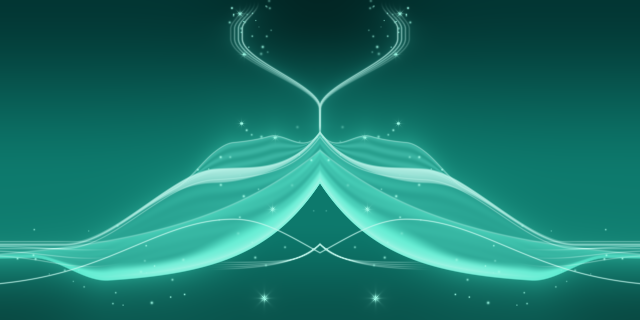
A Shadertoy shader for this background:

```glsl
// Mirrored silk ribbons forming a glowing tent below a forked plume, on teal.
// Each ribbon edge is a height curve; veils are shaded between pairs of curves,
// then hairline strands, hashed dust and a few star bursts are added.

const vec3 TEAL = vec3(0.18, 0.66, 0.60);
const vec3 MINT = vec3(0.38, 0.95, 0.84);
const vec3 PALE = vec3(0.76, 0.97, 0.93);

vec2 hash2(float n) {
    vec3 q = fract(vec3(n) * vec3(0.1031, 0.1030, 0.0973));
    q += dot(q, q.yzx + 33.33);
    return fract((q.xx + q.yz) * q.zy);
}

float bell(float x, float centre, float width) {
    float t = (x - centre) / width;
    return exp(-t * t);
}

// Hairline along the zero set of d, with width in canvas heights
float strand(float d, float width) {
    float slope = length(vec2(dFdx(d), dFdy(d))) * iResolution.y;
    return bell(d / max(slope, 0.5), 0.0, max(width, 0.8 / iResolution.y));
}

float inside(float d, float soft) { return smoothstep(-soft, soft, d); }

// Edge curves, with x measured outward from the axis
float shoulder(float x) {
    return 0.235 + 0.21 * (1.0 - smoothstep(0.33, 0.80, x)) + 0.14 * exp(-x / 0.10);
}
float veilTop(float x) {
    return shoulder(x) + 0.1 * smoothstep(0.0, 0.16, x) * (1.0 - smoothstep(0.27, 0.45, x));
}
float tent(float x) {
    return 0.11 + 0.317 * exp(-x / 0.21) + 0.08 * smoothstep(0.66, 0.90, x);
}
float fold(float x) { return 0.17 + 0.36 * exp(-x / 0.43); }
float arc(float x) { return 0.10 + 0.215 * bell(x, 0.27, x < 0.27 ? 0.33 : 0.44); }
float plume(float y) {
    return 0.255 * smoothstep(0.66, 0.88, y) - 0.05 * smoothstep(0.91, 0.99, y);
}

float starBurst(vec2 d, float size) {
    float r = length(d) / size;
    float rays = pow(abs(cos(4.0 * atan(d.y, d.x + 1e-5))), 6.0);
    return exp(-r * r * 14.0) + 0.8 * rays * exp(-r * 3.5) + 0.2 * exp(-r * 2.0);
}

void mainImage(out vec4 fragColor, in vec2 fragCoord) {
    vec2 p = fragCoord / iResolution.y;
    p.x = abs(p.x - 0.5 * iResolution.x / iResolution.y);
    float x = p.x, y = p.y;
    float top = veilTop(x), low = tent(x), mid = shoulder(x), crease = fold(x);

    // Backdrop: dark crown, lit waist, dim floor
    vec3 col = mix(vec3(0.035, 0.33, 0.30), vec3(0.05, 0.475, 0.425), smoothstep(0.0, 0.32, y));
    col = mix(col, vec3(0.008, 0.21, 0.20), smoothstep(0.42, 1.02, y));
    col *= 1.0 - 0.3 * bell(x, 0.0, 0.28) * smoothstep(0.70, 0.95, y);
    col *= 1.0 - 0.15 * smoothstep(0.6, 1.0, x) * smoothstep(0.2, 0.0, y);

    // Halo around the whole silhouette
    float outside = max(max(y - top, low - y), 0.0);
    float halo = 0.45 * exp(-outside / 0.035) + 0.2 * exp(-outside / 0.11);
    halo *= y < low ? smoothstep(0.1, 0.5, x) : 1.0 - 0.35 * smoothstep(0.6, 1.0, x);
    col = mix(col, vec3(0.16, 0.66, 0.58), halo);

    // Silk body with long folds
    float body = inside(y - low, 0.003) * inside(mid - y, 0.004);
    float s = clamp((y - low) / max(mid - low, 0.01), 0.0, 1.0);
    float folds = 0.5 + 0.28 * sin(s * 23.0 + 2.0 * x) + 0.22 * sin(s * 41.0 - 5.0 * x);
    col = mix(col, TEAL, body * (0.45 + 0.3 * bell(x, 0.0, 0.35)));
    col = mix(col, MINT, body * folds * 0.38 * exp(-x * 2.2));
    float under = inside(crease - y, 0.006) * exp(-max(crease - y, 0.0) / 0.05);
    col = mix(col, MINT, body * under * 0.5);

    // Upper veil with fine pleats
    float veil = inside(y - mid, 0.004) * inside(top - y, 0.004);
    float pleat = (y - mid) / max(top - mid, 0.01);
    col = mix(col, vec3(0.30, 0.78, 0.71), veil * (0.4 + 0.2 * sin(pleat * 19.0 + x * 9.0)));

    // Bright tent flap, turning into the lower ribbon
    float thick = (0.05 + 0.04 * bell(x, 0.22, 0.16)) * (1.0 - 0.75 * smoothstep(0.62, 0.85, x));
    float flap = inside(y - low, 0.003) * (1.0 - smoothstep(0.45, 1.1, (y - low) / thick));
    col = mix(col, MINT, flap * (0.92 - 0.45 * smoothstep(0.72, 0.95, x)));
    col = mix(col, PALE, flap * 0.6 * exp(-abs(y - low - 0.012) / 0.02) * smoothstep(0.85, 0.4, x));

    // Pale shoulder band
    float halfBand = 0.005 + 0.017 * bell(x, 0.31, 0.14);
    float band = inside(halfBand - abs(y - mid), 0.004) * (1.0 - 0.6 * smoothstep(0.5, 0.8, x));
    col = mix(col, PALE, band * (0.72 + 0.2 * (y - mid) / halfBand));

    // Hairlines: edges, arc, outer tails and the little inner peak
    float lines = 0.4 * strand(y - top, 0.002) + 0.3 * strand(y - crease, 0.003);
    lines += 0.65 * strand(y - arc(x), 0.0022) + 0.35 * strand(y - mid + 0.012, 0.002);
    for (float i = 0.0; i < 4.0; i++) {
        float tail = 0.245 - 0.014 * i - 0.03 * bell(x, 0.72, 0.18) * i * 0.4;
        lines += 0.35 * strand(y - tail, 0.0022) * smoothstep(0.6, 0.85, x);
        float peak = 0.18 - 0.008 * i + (0.057 + 0.008 * i) * exp(-x / (0.05 + 0.015 * i));
        lines += 0.3 * strand(y - peak, 0.002) * smoothstep(0.36, 0.22, x);
    }
    col = mix(col, PALE, min(lines, 0.9));

    // Forked plume: a soft glow and a sheaf of strands opening upward
    float rise = smoothstep(0.57, 0.61, y) * smoothstep(1.0, 0.91, y);
    float stem = x - plume(y);
    col = mix(col, TEAL, 0.32 * rise * exp(-abs(stem) / 0.035));
    for (float i = 0.0; i < 4.0; i++) {
        float spread = (i - 1.0) * 0.012 * smoothstep(0.62, 0.85, y);
        col = mix(col, PALE, rise * strand(stem - spread, 0.003) * (0.6 - 0.13 * i));
    }

    // Dust: two thirds drift about the ribbons, the rest by the plume tip
    float dust = 0.0;
    for (float i = 0.0; i < 72.0; i++) {
        vec2 a = hash2(i + 3.0), b = hash2(i + 91.0);
        vec2 c = vec2(a.x * 0.95, mix(tent(a.x) - 0.09, veilTop(a.x) + 0.05, a.y));
        if (i > 48.0) c = vec2(0.13 + 0.16 * a.x, 0.83 + 0.17 * a.y);
        dust += bell(length(p - c), 0.0, 0.002 + 0.0025 * b.x) * (0.25 + 0.6 * b.y);
    }
    // Star bursts: position and size
    vec3 bursts[6] = vec3[6](vec3(0.174, 0.068, 0.036), vec3(0.148, 0.346, 0.024),
        vec3(0.25, 0.957, 0.022), vec3(0.237, 0.83, 0.018),
        vec3(0.245, 0.614, 0.016), vec3(0.14, 0.57, 0.018));
    for (int i = 0; i < 6; i++) dust += 0.8 * starBurst(p - bursts[i].xy, bursts[i].z);
    col = mix(col, vec3(0.62, 0.98, 0.90), min(dust, 1.0));

    fragColor = vec4(col, 1.0);
}
```
